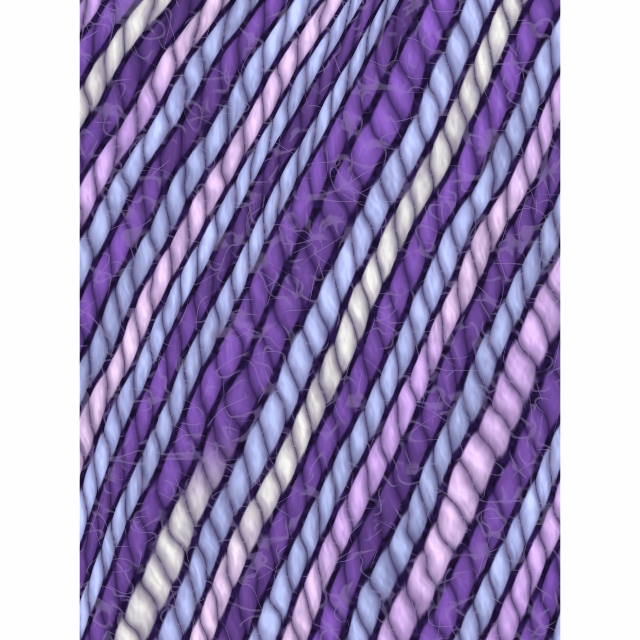
Write a three.js fragment shader that draws this texture.

```glsl
// Slanted strands of twisted two-ply yarn in violet, blue, pink and cream on a white ground.
// A bent shear gives each point a strand number and offset; a helix phase cuts the strand
// into plies, and noise adds fibres, uneven dye and loose hairs.
#define PITCH 0.0479      // horizontal distance between strands
#define SLANT 0.5         // run of a strand per unit of height
#define PLY_LENGTH 0.048  // height of one ply along a strand
#define TWIST 0.6         // how far each ply wraps over the strand
#define RADIUS 0.46       // strand radius in strand pitches
#define SIDE_MARGIN 0.1245
#define HAIR_LAYERS 5
#define HAIR_STRENGTH 0.34

varying vec2 vUv;

const vec3 PAPER = vec3(0.995);
const vec3 SHADOW = vec3(0.12, 0.075, 0.21);
const vec3 VIOLET = vec3(0.47, 0.32, 0.66);
const vec3 BLUE = vec3(0.72, 0.76, 0.96);
const vec3 PINK = vec3(0.91, 0.80, 0.94);
const vec3 CREAM = vec3(0.87, 0.86, 0.86);
const vec3 HAIR = vec3(0.69, 0.65, 0.79);

float hash(vec2 p) {
  return fract(sin(dot(p, vec2(127.1, 311.7))) * 43758.5);
}

float noise(vec2 p) {
  vec2 cell = floor(p), f = fract(p);
  f = f * f * (3.0 - 2.0 * f);
  return mix(mix(hash(cell), hash(cell + vec2(1.0, 0.0)), f.x),
             mix(hash(cell + vec2(0.0, 1.0)), hash(cell + 1.0), f.x), f.y);
}

// Continuous strand number: whole values lie on the strand axes.
float strandNumber(vec2 p) {
  float y = p.y - 0.5;
  float u = p.x - SLANT * y;
  u -= (0.02 + 0.22 * (1.0 - smoothstep(0.25, 0.45, u))) * y * y;
  float n = (u - 0.173) / PITCH;
  n += 0.7 * exp(-0.25 * (n - 4.0) * (n - 4.0));
  n -= 0.7 * smoothstep(13.0, 16.0, n);
  return n + 0.3 * (noise(p * 11.0) - 0.5);
}

// 1 where strand id falls on the given step of a repeating order.
float onStep(float id, float period, float place) {
  return 1.0 - step(0.5, abs(mod(id - place + 0.5, period) - 0.5));
}

// Dye order: alternating on the left, in threes from the middle on.
vec3 strandColour(float id, float y) {
  float left = 1.0 - step(3.5, id);
  float blue = mix(onStep(id, 3.0, 1.0), onStep(id, 2.0, 0.0) * step(-3.0, id), left);
  float pink = mix(onStep(id, 3.0, 2.0) * step(5.5, id), onStep(id, 4.0, 1.0), left);
  float cream = onStep(id, 13.0, 8.0);
  float fade = onStep(id, 100.0, 6.0) * (1.0 - smoothstep(0.18, 0.34, y));
  float dye = noise(vec2(id * 7.3, y * 5.0));
  vec3 c = VIOLET * (0.72 + 0.5 * dye);
  c = mix(c, BLUE * (0.88 + 0.16 * dye), blue);
  c = mix(c, mix(PINK, VIOLET * 1.35, 0.45 * dye * dye), pink);
  vec3 pale = mix(PINK, CREAM, smoothstep(0.06, 0.25, y));
  return mix(c, mix(pale, CREAM, fade), max(cream, fade));
}

vec3 yarn(vec2 p) {
  float n = strandNumber(p);
  float id = floor(n + 0.5);
  float d = n - id;

  // Helix phase and the rounded profile of each ply
  float across = clamp(d / RADIUS, -0.999, 0.999);
  float phase = p.y / PLY_LENGTH + TWIST * asin(across) + hash(vec2(id, 3.0));
  phase += 0.3 * (noise(p * 30.0) - 0.5);
  float f = fract(phase);
  float ply = pow(sin(3.14159 * f), 0.65);
  float plyTone = hash(vec2(floor(phase), id));

  // Fibres follow the plies
  float fibre = noise(vec2(phase * 8.0, p.y * 55.0 + id * 9.0));
  fibre = 0.6 * fibre + 0.4 * noise(vec2(p.x * 240.0, p.y * 90.0));

  float rounding = sqrt(1.0 - across * across);
  float light = (0.25 + 0.75 * ply) * (0.5 + 0.5 * rounding);
  light *= 0.85 + 0.32 * fibre + 0.16 * (plyTone - 0.5) - 0.1 * across;
  float body = 1.0 - smoothstep(0.36, 0.47, abs(d) + 0.07 * (1.0 - ply) + 0.05 * (fibre - 0.5));

  vec3 colour = strandColour(id, p.y);
  vec3 lit = mix(SHADOW * 1.1, colour * 1.06, clamp(light, 0.0, 1.08));
  vec3 gap = SHADOW * (0.7 + 0.8 * noise(p * 140.0));
  return mix(gap, lit, body);
}

// Thin curled hairs along the level lines of stretched noise
float hairs(vec2 p) {
  float sum = 0.0;
  for (int i = 0; i < HAIR_LAYERS; i++) {
    float k = float(i);
    float a = 0.5 + k * 1.3;
    vec2 q = mat2(cos(a), sin(a), -sin(a), cos(a)) * p + k * 5.7;
    float level = noise(q * vec2(24.0, 48.0));
    float line = 1.0 - smoothstep(0.015, 0.055, abs(level - 0.5));
    sum += line * smoothstep(0.45, 0.7, noise(q * 34.0 + 11.0));
  }
  return min(sum, 1.0);
}

void main() {
  vec3 colour = yarn(vUv);
  float darkness = 1.0 - smoothstep(0.25, 0.8, dot(colour, vec3(0.33)));
  colour = mix(colour, HAIR, HAIR_STRENGTH * hairs(vUv) * (0.25 + 0.75 * darkness));
  float inside = 1.0 - smoothstep(-0.001, 0.001, abs(vUv.x - 0.5) - 0.5 + SIDE_MARGIN);
  gl_FragColor = vec4(mix(PAPER, colour, inside), 1.0);
}
```
